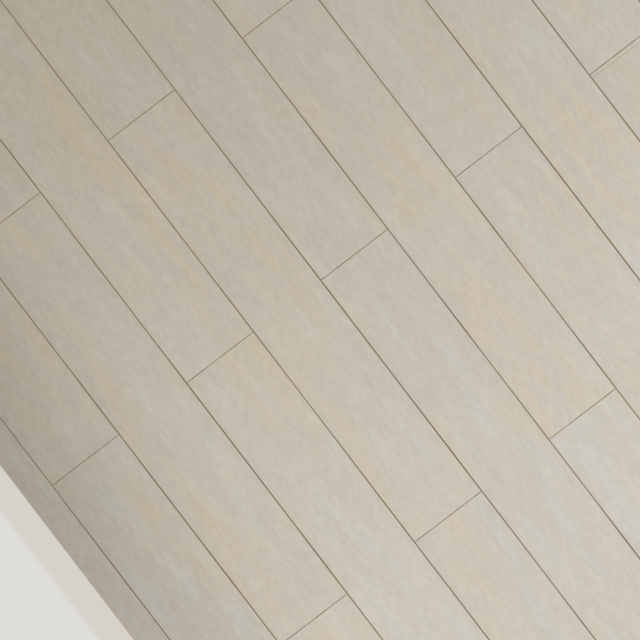
Write a Shadertoy shader that draws this texture.

```glsl
const float PLANK_WIDTH = 0.132;
const float PLANK_LENGTH = 0.789;
const float EVEN_JOINT = 0.277;   // first end joint of even rows
const float ODD_JOINT = 0.652;    // first end joint of odd rows
const vec2 GRAIN_DIR = vec2(0.607, 0.794);
const float SEAM_HALF = 0.0010;
const float JOINT_HALF = 0.0008;
const float BEVEL_GAP = 0.007;
const float SKIRTING_EDGE = -0.441;
const float SKIRTING_TOP = -0.484;

const vec3 FLOOR_DIM = vec3(0.675, 0.642, 0.580);
const vec3 FLOOR_LIT = vec3(0.805, 0.782, 0.738);
const vec3 TAN_TINT = vec3(0.012, -0.008, -0.036);
const vec3 PALE_TINT = vec3(0.008, 0.014, 0.020);
const vec3 SEAM_COLOR = vec3(0.49, 0.43, 0.33);
const vec3 SKIRTING_COLOR = vec3(0.84, 0.825, 0.79);
const vec3 WALL_COLOR = vec3(0.87, 0.865, 0.85);

float hash(vec2 p) {
    return fract(sin(dot(p, vec2(127.1, 311.7))) * 43758.5453);
}

float noise(vec2 p) {
    vec2 cell = floor(p), f = fract(p);
    f = f * f * (3.0 - 2.0 * f);
    return mix(mix(hash(cell), hash(cell + vec2(1, 0)), f.x),
               mix(hash(cell + vec2(0, 1)), hash(cell + vec2(1, 1)), f.x), f.y);
}

float fbm(vec2 p) {
    float sum = 0.0, amp = 0.5;
    for (int i = 0; i < 4; i++) {
        sum += amp * noise(p);
        p = p * 2.03 + 17.3;
        amp *= 0.5;
    }
    return sum;
}

float lineMask(float dist, float halfWidth, float pixel) {
    float soft = 0.75 * pixel;
    return 1.0 - smoothstep(halfWidth - soft, halfWidth + soft, dist);
}

// Pale timber: x runs along the plank, y across it
vec3 woodTint(vec2 pos, vec2 plank) {
    vec2 g = pos + 9.0 * vec2(hash(plank), hash(plank + 5.3));
    g.y += 0.025 * (fbm(g * vec2(8.0, 16.0)) - 0.5);
    float patches = fbm(g * vec2(5.0, 16.0));
    float streaks = fbm(g * vec2(18.0, 75.0) + 3.1);
    float flecks = fbm(g * vec2(90.0, 210.0));
    float warm = smoothstep(0.35, 0.7, patches) * smoothstep(0.3, 0.65, streaks);
    float pale = smoothstep(0.45, 0.75, fbm(g * vec2(10.0, 40.0) + 31.0));

    vec3 tint = TAN_TINT * warm + PALE_TINT * pale;
    tint += 0.028 * (streaks - 0.47) + 0.05 * (flecks - 0.47);
    return tint + 0.012 * (hash(plank + 2.7) - 0.5);
}

void mainImage(out vec4 fragColor, in vec2 fragCoord) {
    vec2 uv = fragCoord / iResolution.xy;
    float pixel = 1.0 / iResolution.y;

    // Rotated floor frame, anchored at the upper left corner
    vec2 corner = vec2(uv.x, 1.0 - uv.y);
    float along = dot(corner, GRAIN_DIR);
    float across = dot(corner, vec2(GRAIN_DIR.y, -GRAIN_DIR.x));

    // Staggered planks
    float rowPos = across / PLANK_WIDTH;
    float row = floor(rowPos);
    float shift = mix(EVEN_JOINT, ODD_JOINT, mod(row, 2.0));
    float lengthPos = (along - shift) / PLANK_LENGTH;
    vec2 plank = vec2(floor(lengthPos), row);
    float seamDist = (0.5 - abs(fract(rowPos) - 0.5)) * PLANK_WIDTH;
    float jointDist = (0.5 - abs(fract(lengthPos) - 0.5)) * PLANK_LENGTH;

    // Window light from the lower right, shade beside the skirting
    float light = smoothstep(-0.1, 1.15, 0.12 + 0.6 * corner.x + 0.5 * corner.y);
    vec3 color = mix(FLOOR_DIM, FLOOR_LIT, light);
    float shade = 1.0 - smoothstep(SKIRTING_EDGE, -0.17, across);
    color *= 1.0 - 0.13 * shade * (1.0 - 0.7 * corner.x);
    color += woodTint(vec2(along, across), plank);

    // Long seams, end joints and a faint bevel line behind some joints
    float wear = 0.65 + 0.3 * noise(vec2(along * 12.0, floor(rowPos + 0.5) * 7.0));
    float jointWear = 0.5 + 0.3 * noise(vec2(across * 90.0, along * 3.0));
    float bevelDist = abs(fract(lengthPos) * PLANK_LENGTH - BEVEL_GAP);
    float bevel = 0.2 * step(0.45, hash(plank + 8.1));
    float groove = lineMask(seamDist, SEAM_HALF, pixel) * wear;
    groove = max(groove, lineMask(jointDist, JOINT_HALF, pixel) * jointWear);
    groove = max(groove, lineMask(bevelDist, JOINT_HALF, pixel) * bevel);
    color *= 1.0 - 0.02 * exp(-seamDist / 0.003);
    color = mix(color, SEAM_COLOR, groove);

    // Skirting and wall in the lower left corner
    float skirting = 1.0 - smoothstep(-pixel, pixel, across - SKIRTING_EDGE);
    float wall = 1.0 - smoothstep(-0.006, 0.006, across - SKIRTING_TOP);
    color = mix(color, mix(SKIRTING_COLOR, WALL_COLOR, wall), skirting);

    fragColor = vec4(clamp(color, 0.0, 1.0), 1.0);
}
```
